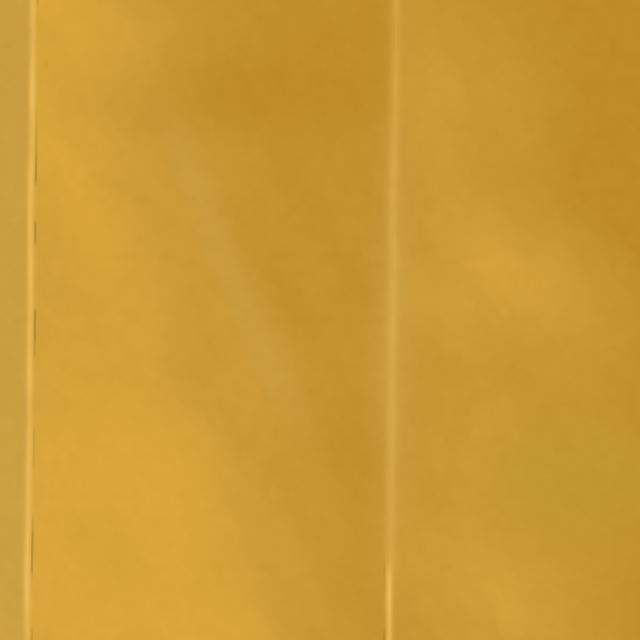
This texture is drawn by a Shadertoy shader. Its source:

```glsl
// Golden satin panels with diagonal sheen, soft stains and pale vertical seams.

const float PANEL_WIDTH  = 0.566;
const float FIRST_SEAM   = 0.042;
const float SEAM_LEAN    = 0.009;
const float SEAM_WIDTH   = 0.0055;
const float SHEEN_ANGLE  = -1.02;
const float GRAIN_AMOUNT = 0.010;

const vec3 GOLD_LIGHT = vec3(0.855, 0.650, 0.235);
const vec3 GOLD_MID   = vec3(0.785, 0.592, 0.205);
const vec3 GOLD_DEEP  = vec3(0.745, 0.545, 0.155);
const vec3 PALE_HAZE  = vec3(0.790, 0.625, 0.275);
const vec3 OLIVE      = vec3(0.755, 0.595, 0.190);
const vec3 SEAM_GLOW  = vec3(0.920, 0.730, 0.350);

float hash(vec2 p) {
    vec3 q = fract(vec3(p.xyx) * 0.1031);
    q += dot(q, q.yzx + 33.33);
    return fract((q.x + q.y) * q.z);
}

float noise(vec2 p) {
    vec2 cell = floor(p), f = fract(p);
    f = f * f * (3.0 - 2.0 * f);
    return mix(mix(hash(cell), hash(cell + vec2(1, 0)), f.x),
               mix(hash(cell + vec2(0, 1)), hash(cell + vec2(1, 1)), f.x), f.y);
}

float fbm(vec2 p) {
    float sum = 0.0, gain = 0.5;
    for (int i = 0; i < 5; i++) {
        sum += gain * noise(p);
        p = mat2(1.6, 1.2, -1.2, 1.6) * p + 17.3;
        gain *= 0.5;
    }
    return sum;
}

// Soft round spot, 1 at its centre
float spot(vec2 p, vec2 centre, vec2 radius) {
    vec2 d = (p - centre) / radius;
    return exp(-dot(d, d));
}

vec3 goldRamp(float t) {
    return t < 0.5 ? mix(GOLD_DEEP, GOLD_MID, clamp(t * 2.0, 0.0, 1.0))
                   : mix(GOLD_MID, GOLD_LIGHT, clamp(t * 2.0 - 1.0, 0.0, 1.0));
}

void mainImage(out vec4 fragColor, in vec2 fragCoord) {
    vec2 p = fragCoord / iResolution.xy;
    float pixel = 1.0 / iResolution.x;

    // Panel and nearest seam
    float wobble = 0.002 * (noise(vec2(p.y * 9.0, 4.0)) - 0.5);
    float across = p.x - FIRST_SEAM - SEAM_LEAN * p.y - wobble;
    float panel = floor(across / PANEL_WIDTH);
    float u = across / PANEL_WIDTH - panel;
    float seam = floor(across / PANEL_WIDTH + 0.5);
    float d = across - seam * PANEL_WIDTH;

    // Each panel falls from light to deep, along the diagonal
    float light = 0.92 - 0.40 * panel
                - 0.72 * smoothstep(0.15, 0.95, u + 0.40 * (p.y - 0.5));

    // Sheen stretched along the diagonal, plus rounder blotches
    vec2 along = vec2(cos(SHEEN_ANGLE), sin(SHEEN_ANGLE));
    vec2 s = vec2(dot(p, along), dot(p, vec2(-along.y, along.x)));
    float sheen = fbm(s * vec2(2.5, 8.0) + panel * 11.0) - 0.48;
    float blotch = fbm(p * 7.0 + panel * 23.0 + 5.0) - 0.48;
    light += 0.50 * sheen + 0.45 * blotch;

    // Broad stains
    light -= 0.30 * spot(p, vec2(0.31, 0.84), vec2(0.12, 0.07));
    light -= 0.25 * spot(p, vec2(0.98, 0.75), vec2(0.10, 0.16));
    light += 0.30 * spot(p, vec2(0.88, 0.55), vec2(0.16, 0.09));
    light += 0.25 * spot(p, vec2(0.80, 0.06), vec2(0.14, 0.10));
    vec3 colour = goldRamp(light);
    float olive = spot(p, vec2(0.91, 0.25), vec2(0.15, 0.13));
    colour = mix(colour, OLIVE, olive * clamp(0.75 + 1.5 * blotch, 0.0, 1.0));

    // Pale curved crease running down to the seam
    float creaseX = 0.26 + 0.36 * (0.83 - p.y) + 0.12 * pow(0.83 - p.y, 2.0);
    float crease = exp(-pow((p.x - creaseX) / 0.030, 2.0))
                 * smoothstep(0.28, 0.42, p.y) * (1.0 - smoothstep(0.72, 0.88, p.y));
    colour = mix(colour, PALE_HAZE, 0.50 * crease);

    // Haze beside the seams
    float haze = exp(-pow(d / 0.032, 2.0)) * spot(p, vec2(p.x, 0.48), vec2(1.0, 0.38));
    haze *= seam < 0.5 ? 0.15 : 0.60;
    if (panel < 0.0) haze = 0.65;
    colour = mix(colour, PALE_HAZE, haze);

    // Seam glow: strong at first, then soft and crisp only near the bottom
    float crisp = seam < 0.5 ? 1.0 : 1.0 - smoothstep(0.09, 0.13, p.y);
    float wear = 0.65 + 0.50 * noise(vec2(p.y * 14.0, seam * 7.0));
    float softness = SEAM_WIDTH * mix(1.5, 1.0, crisp);
    float glow = exp(-pow(d / softness, 2.0)) * wear;
    colour = mix(colour, SEAM_GLOW, clamp(glow * mix(0.40, 0.90, crisp), 0.0, 1.0));

    // Thin broken shadow at the seam edge
    float edge = abs(d - sign(seam - 0.5) * -SEAM_WIDTH * 1.4);
    float shadow = 1.0 - smoothstep(0.0005, 0.0015 + pixel, edge);
    colour *= 1.0 - 0.15 * crisp * shadow * smoothstep(0.45, 0.75, noise(vec2(p.y * 22.0, 9.0)));

    // Fine mottled grain
    colour += GRAIN_AMOUNT * 2.0 * (fbm(p * 70.0) - 0.48);
    fragColor = vec4(clamp(colour, 0.0, 1.0), 1.0);
}
```
